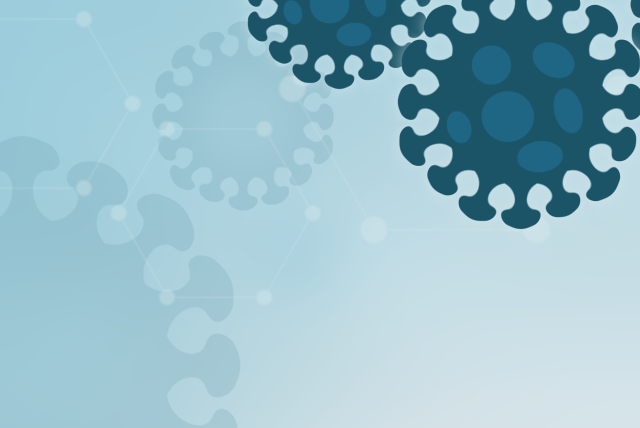
Reproduce this background procedurally as a Shadertoy shader.

```glsl
// Pale blue medical backdrop: spiked virus cells, dark and faded, over a faint hexagon network.

const float TAU = 6.2831853;
const float SPIKES = 16.0;
const vec3 CELL = vec3(0.105, 0.33, 0.405);
const vec3 PATCH = vec3(0.12, 0.40, 0.52);
const vec3 FADED = vec3(0.42, 0.62, 0.69);
const vec3 LIGHT = vec3(0.86, 0.92, 0.93);

float smoothUnion(float a, float b, float k) {
    float h = max(k - abs(a - b), 0.0) / k;
    return min(a, b) - 0.25 * h * h * k;
}

float segment(vec2 p, vec2 a, vec2 b) {
    vec2 ab = b - a;
    return length(p - a - ab * clamp(dot(p - a, ab) / dot(ab, ab), 0.0, 1.0));
}

mat2 rotation(float a) {
    return mat2(cos(a), sin(a), -sin(a), cos(a));
}

float coverage(float d, float pixel) {
    return smoothstep(pixel, -pixel, d);
}

// Round cell of radius 1 with mushroom-shaped spikes of uneven length
float cellShape(vec2 p) {
    float sector = TAU / SPIKES;
    float index = floor(atan(p.y, p.x) / sector + 0.5);
    float uneven = cos(TAU * (mod(index, SPIKES) - 9.0) / 2.5);
    vec2 q = p * rotation(index * sector);
    float tip = 1.51 + 0.045 * uneven;
    float stem = segment(q, vec2(0.0), vec2(tip - 0.1, 0.0)) - 0.07;
    vec2 bent = vec2(q.x + 0.9 * q.y * q.y, q.y);
    float halfWidth = 0.15 + 0.02 * uneven;
    vec2 cap = vec2(tip - 0.085, halfWidth);
    float head = segment(bent, cap, vec2(cap.x, -cap.y)) - 0.085;
    float spike = smoothUnion(stem, head, 0.18);
    return smoothUnion(length(p) - 1.0, spike, 0.24);
}

// Oval patches on the cell: centre and radii, with a tilt each
float patchShape(vec2 p) {
    vec4 ovals[6] = vec4[6](
        vec4(-0.36, 0.45, 0.24, 0.24), vec4(0.40, 0.51, 0.27, 0.20),
        vec4(-0.16, -0.18, 0.32, 0.31), vec4(0.58, -0.11, 0.17, 0.28),
        vec4(-0.755, -0.31, 0.145, 0.20), vec4(0.235, -0.67, 0.28, 0.19));
    float tilts[6] = float[6](0.0, -0.5, 0.0, 0.25, 0.3, 0.1);
    float d = 10.0;
    for (int i = 0; i < 6; i++) {
        vec2 q = (p - ovals[i].xy) * rotation(tilts[i]);
        d = min(d, (length(q / ovals[i].zw) - 1.0) * min(ovals[i].z, ovals[i].w));
    }
    return d;
}

vec3 drawCell(vec3 base, vec2 p, vec2 centre, float size, float pixel) {
    vec2 q = (p - centre) / size;
    float d = cellShape(q);
    float edge = pixel / size;
    base = mix(base, LIGHT, 0.3 * exp(-12.0 * max(d, 0.0)));
    vec3 skin = mix(CELL, PATCH, coverage(patchShape(q), edge));
    return mix(base, skin, coverage(d, edge));
}

// Mirrored translucent cell, thinner towards its middle
vec3 drawFadedCell(vec3 base, vec2 p, vec2 centre, float size, float strength, float pixel) {
    vec2 q = (p - centre) / size;
    q.x = -q.x;
    float alpha = strength * mix(0.6, 1.0, smoothstep(0.3, 1.2, length(q)));
    return mix(base, FADED, alpha * coverage(cellShape(q), pixel / size));
}

// Hexagon of thin lines with a dot at every corner
float hexagonNetwork(vec2 p, vec2 centre, float radius, float dotRadius, float pixel) {
    float glow = 0.0;
    for (int i = 0; i < 6; i++) {
        float a = float(i) * TAU / 6.0;
        vec2 from = centre + radius * vec2(cos(a), sin(a));
        vec2 to = centre + radius * vec2(cos(a + TAU / 6.0), sin(a + TAU / 6.0));
        float line = coverage(segment(p, from, to) - 0.002, pixel + 0.001);
        float node = coverage(length(p - from) - dotRadius, pixel + 0.003);
        glow = max(glow, max(0.18 * line, 0.36 * node));
    }
    return glow;
}

vec3 backdrop(vec2 uv, vec2 p) {
    vec3 top = mix(vec3(0.61, 0.80, 0.86), vec3(0.71, 0.845, 0.89), uv.x);
    vec3 bottom = mix(vec3(0.65, 0.81, 0.855), vec3(0.835, 0.89, 0.91), smoothstep(0.0, 0.75, uv.x));
    vec3 colour = mix(top, bottom, pow(1.0 - uv.y, 1.3));
    float streaks = sin(5.0 * p.x + 9.0 * p.y) + 0.5 * sin(13.0 * p.y - 4.0 * p.x);
    float shade = exp(-70.0 * dot(p - vec2(0.70, 0.40), p - vec2(0.70, 0.40)));
    return colour + 0.004 * streaks - vec3(0.045, 0.02, 0.012) * shade;
}

void mainImage(out vec4 fragColor, in vec2 fragCoord) {
    vec2 p = fragCoord / iResolution.y;
    float pixel = 0.8 / iResolution.y;
    vec3 colour = backdrop(fragCoord / iResolution.xy, p);

    // Faded cells and network
    colour = drawFadedCell(colour, p, vec2(0.053, 0.146), 0.338, 0.24, pixel);
    colour = drawFadedCell(colour, p, vec2(0.568, 0.727), 0.141, 0.27, pixel);
    float network = hexagonNetwork(p, vec2(0.504, 0.502), 0.227, 0.018, pixel);
    network = max(network, hexagonNetwork(p, vec2(0.082, 0.758), 0.228, 0.018, pixel));
    network = max(network, hexagonNetwork(p, vec2(1.064, 0.793), 0.381, 0.031, pixel));
    colour = mix(colour, LIGHT, network);

    // Dark cells in front
    colour = drawCell(colour, p, vec2(1.69, 0.99), 0.144, pixel);
    colour = drawCell(colour, p, vec2(0.793, 1.016), 0.144, pixel);
    colour = drawCell(colour, p, vec2(1.217, 0.762), 0.191, pixel);
    fragColor = vec4(colour, 1.0);
}
```
